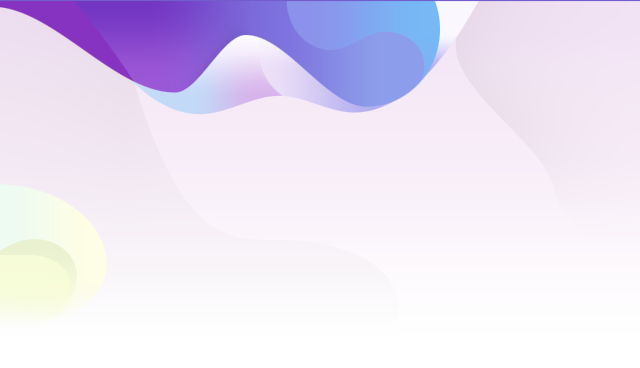
Give the GLSL for this background, as a WebGL 2 fragment shader.

```glsl
#version 300 es
precision highp float;
uniform vec2 u_resolution;
out vec4 outColor;

// Smooth coverage of the region where d is positive
float fill(float d) {
    return clamp(0.5 + d / max(fwidth(d), 1e-5), 0.0, 1.0);
}

// Quarter-circle profile: 1 at u = 0, 0 at u = 1
float arc(float u) {
    u = clamp(u, 0.0, 1.0);
    return sqrt(1.0 - u * u);
}

// Ellipse with separate upper and lower radii
float egg(vec2 q, float rx, float up, float down) {
    return 1.0 - length(q / vec2(rx, q.y < 0.0 ? up : down));
}

vec3 backdrop(vec2 p) {
    vec3 pink = mix(vec3(0.95, 0.89, 0.96), vec3(0.966, 0.92, 0.97), smoothstep(0.0, 1.5, p.y));
    return mix(pink, vec3(1.0), smoothstep(1.2, 4.3, p.y));
}

// Faint grey folds on both sides
float foldShade(vec2 p) {
    float t = min((p.x - 1.6) / 1.7, 1.0);
    float top = 2.88 - 1.93 * pow(1.0 - t, 3.0) + 0.76 * (1.0 - arc((p.x - 3.4) / 1.37));
    float left = fill(min(p.y - top, 4.77 - p.x));
    left *= 0.016 + 0.022 * exp(-abs(p.x - 1.5)) * smoothstep(3.0, 0.8, p.y);
    left *= smoothstep(4.1, 3.2, p.y);

    float bend = max(0.45 - p.y, 0.0);
    float edge = 5.47 + 0.64 * bend * bend + 1.2 * smoothstep(0.55, 2.4, p.y)
        + 0.4 * smoothstep(2.3, 3.0, p.y);
    float right = fill(p.x - edge) * 0.045 * exp(-max(p.x - edge, 0.0) / 0.9);
    return left + right * smoothstep(3.0, 1.2, p.y);
}

// Pale yellow drop with a green core
vec3 drop(vec3 color, vec2 p) {
    float fade = smoothstep(4.0, 3.3, p.y);
    vec3 skin = mix(vec3(0.93, 0.985, 0.95), vec3(0.995, 0.992, 0.90), smoothstep(0.0, 1.1, p.x));
    color = mix(color, skin, fill(egg(p - vec2(-0.05, 3.18), 1.33, 0.97, 0.8)) * fade);

    float rise = min(p.x - 0.42, 0.0);
    vec2 q = vec2(max(p.x - 0.42, 0.0), p.y - 3.3 - 0.8 * rise * rise);
    vec3 core = mix(vec3(0.915, 0.945, 0.82), vec3(0.975, 0.99, 0.86), smoothstep(2.9, 3.7, p.y));
    color = mix(color, core, fill(egg(q, 0.5, 0.43, 0.62)) * fade);
    vec2 inner = vec2(max(p.x - 0.36, 0.0), p.y - 3.4);
    return mix(color, vec3(0.975, 0.992, 0.85), fill(egg(inner, 0.47, 0.34, 0.5)) * fade * 0.8);
}

// Translucent ribbon below the large wave
vec3 ribbon(vec3 color, vec2 p) {
    float l = min(p.x - 2.4, 0.0);
    float r = max(p.x - 4.25, 0.0);
    float bottom = 1.37 - 0.6 * (l * l + r * r)
        - 0.22 * smoothstep(2.4, 3.35, p.x) + 0.2 * smoothstep(3.35, 4.25, p.x);
    vec3 front = mix(vec3(0.76, 0.85, 0.97), vec3(0.84, 0.70, 0.92), smoothstep(2.3, 3.1, p.x));
    front = mix(vec3(0.99, 0.98, 1.0), front, smoothstep(0.4, 1.2, p.y));
    vec3 back = mix(vec3(0.93, 0.88, 0.97), vec3(0.70, 0.68, 0.94), smoothstep(3.1, 4.6, p.x));
    back = mix(vec3(0.98, 0.97, 1.0), back, smoothstep(0.4, 0.85, p.y));
    float crease = 3.11 + 0.25 * pow(max(p.y - 0.5, 0.0) / 0.63, 3.0);
    return mix(color, mix(front, back, fill(p.x - crease)), fill(bottom - p.y));
}

// Large wave running from violet to sky blue
vec3 wave(vec3 color, vec2 p) {
    float bottom = 0.08 + 1.03 * smoothstep(-0.1, 2.1, p.x)
        - 0.69 * smoothstep(2.1, 2.95, p.x) + 0.86 * smoothstep(2.95, 4.4, p.x);
    vec2 capPos = vec2(max(p.x - 4.4, 0.0), p.y - 0.35);
    float body = min(bottom - p.y, 0.93 * egg(capPos, 0.88, 0.93, 0.93));

    vec3 violet = mix(vec3(0.45, 0.21, 0.76), vec3(0.61, 0.34, 0.84), smoothstep(0.0, 1.0, p.y));
    float facet = 0.88 + 0.84 * p.y - 0.1 * p.y * p.y;
    violet = mix(vec3(0.53, 0.20, 0.76), violet, fill(p.x - facet));
    vec3 tint = mix(violet, vec3(0.49, 0.44, 0.87), smoothstep(1.7, 3.4, p.x));
    tint = mix(tint, vec3(0.55, 0.62, 0.92), smoothstep(3.2, 4.7, p.x));
    float shadow = exp(-max(body, 0.0) * 9.0) * smoothstep(2.1, 2.5, p.x) * smoothstep(3.1, 2.7, p.x);
    tint *= 1.0 - 0.1 * shadow;

    // Lighter sheet around the inner curl
    float crest = 0.6 - 0.22 * smoothstep(3.97, 4.62, p.x);
    float curl = egg(vec2(max(p.x - 4.62, 0.0), p.y - 0.78), 0.47, 0.4, 0.5);
    float leftEdge = 3.97 - 0.53 * arc(p.y / 0.6);
    float sheet = fill(min(max(crest - p.y, -0.4 * curl), p.x - leftEdge));
    vec3 sky = mix(vec3(0.55, 0.57, 0.92), vec3(0.47, 0.72, 0.96), smoothstep(3.6, 5.1, p.x));
    sky = mix(sky, vec3(0.53, 0.64, 0.93), 0.6 * smoothstep(0.4, 1.2, p.y));
    return mix(color, mix(tint, sky, sheet), fill(body));
}

void main() {
    // Canvas is 7.68 units wide, y runs down from the top edge
    vec2 p = vec2(gl_FragCoord.x, u_resolution.y - gl_FragCoord.y) * 7.68 / u_resolution.x;
    vec3 color = backdrop(p) - foldShade(p);
    color = drop(color, p);
    color = ribbon(color, p);
    color = wave(color, p);
    // Thin rule along the top
    color = mix(color, vec3(0.45, 0.36, 0.80), fill(0.013 - p.y));
    outColor = vec4(color, 1.0);
}
```
